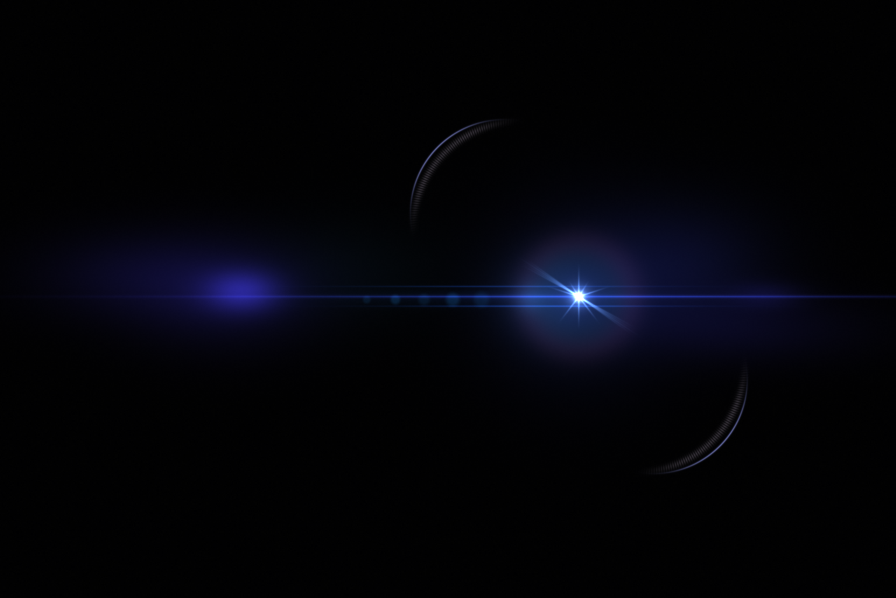
Reproduce this background procedurally as a WebGL 2 fragment shader.

```glsl
#version 300 es
precision highp float;

uniform vec2 u_resolution;
out vec4 outColor;

// Layout: canvas height is 1, width is ASPECT
const float ASPECT = 1.5;
const vec2 STAR = vec2(0.969, 0.504);
const vec2 ARC_OFFSET = vec2(-0.125, 0.139);
const float ARC_RADIUS = 0.157;
const float HATCH_COUNT = 230.0;
const float LINE_WIDTH = 0.0016;
const int RAY_COUNT = 8;
const float RAY_LENGTH = 0.06;
const int FAN_RAYS = 4;
const float FAN_ANGLE = 2.58;
const float FAN_SPREAD = 0.11;
const float FAN_LENGTH = 0.13;
const int GHOST_COUNT = 5;
const vec2 GHOST_START = vec2(0.614, 0.499);
const float GHOST_STEP = 0.048;
const float GRAIN = 0.005;

const vec3 BASE = vec3(0.004, 0.004, 0.006);
const vec3 VIOLET = vec3(0.11, 0.10, 0.40);
const vec3 INDIGO = vec3(0.04, 0.035, 0.15);
const vec3 NAVY = vec3(0.035, 0.045, 0.15);
const vec3 TEAL = vec3(0.01, 0.03, 0.045);
const vec3 HALO_BLUE = vec3(0.07, 0.13, 0.25);
const vec3 HALO_RED = vec3(0.05, 0.012, 0.03);
const vec3 HALO_GREEN = vec3(0.01, 0.035, 0.025);
const vec3 GHOST = vec3(0.02, 0.09, 0.15);
const vec3 STREAK = vec3(0.05, 0.15, 0.38);
const vec3 RAY = vec3(0.45, 0.65, 1.0);
const vec3 ARC_LINE = vec3(0.34, 0.36, 0.56);
const vec3 ARC_BAND = vec3(0.19, 0.175, 0.20);

float hash(vec2 p) {
  vec3 q = fract(p.xyx * 0.1031);
  q += dot(q, q.yzx + 33.33);
  return fract((q.x + q.y) * q.z);
}

float bell(float x) { return exp(-min(x * x, 40.0)); }

float glow(vec2 p, vec2 center, vec2 radii) { return bell(length((p - center) / radii)); }

// Tapered ray leaving the origin
float ray(vec2 q, float angle, float len, float width) {
  vec2 dir = vec2(cos(angle), sin(angle));
  float along = dot(q, dir);
  float across = dir.x * q.y - dir.y * q.x;
  float fade = clamp(1.0 - along / len, 0.0, 1.0);
  return bell(across / width) * fade * fade * smoothstep(-0.002, 0.004, along);
}

// Horizontal line, brightest at middle, fading over reach
float streak(vec2 p, float height, float middle, float reach, float width) {
  return bell((p.y - height) / width) * bell((p.x - middle) / reach);
}

// Pair of crescents placed symmetrically about the star
vec3 crescents(vec2 q, float pixel) {
  vec2 side = dot(q, ARC_OFFSET) < 0.0 ? -q : q;
  vec2 v = side - ARC_OFFSET;
  float radius = length(v);
  vec2 axis = normalize(vec2(-0.73, 0.68));
  float turn = atan(axis.x * v.y - axis.y * v.x, dot(v, axis) + 0.000001);
  float lit = 1.0 - smoothstep(0.35, 1.05, abs(turn));
  float inner = ARC_RADIUS - 0.015 * max(1.0 - turn * turn, 0.0);
  float hatch = 0.72 + 0.28 * sin(turn * HATCH_COUNT);
  float line = bell((radius - ARC_RADIUS) / max(LINE_WIDTH, 0.6 * pixel));
  float band = bell((radius - inner) / 0.0055);
  return lit * (ARC_LINE * line * bell(turn * 1.5) + ARC_BAND * band * hatch);
}

void main() {
  vec2 p = gl_FragCoord.xy / u_resolution * vec2(ASPECT, 1.0);
  float pixel = 1.0 / u_resolution.y;
  float thin = max(LINE_WIDTH, 0.6 * pixel);
  vec2 q = p - STAR;
  float dist = length(q);
  vec3 color = BASE;

  // Soft clouds of light along the axis
  color += VIOLET * glow(p, vec2(0.406, 0.513), vec2(0.062, 0.034));
  color += INDIGO * glow(p, vec2(0.375, 0.510), vec2(0.150, 0.085));
  color += INDIGO * 0.75 * glow(p, vec2(0.230, 0.540), vec2(0.170, 0.070));
  color += TEAL * 0.8 * glow(p, vec2(0.580, 0.545), vec2(0.160, 0.085));
  color += NAVY * 0.9 * glow(p, vec2(1.140, 0.555), vec2(0.150, 0.100));
  color += INDIGO * 0.6 * glow(p, vec2(1.250, 0.450), vec2(0.200, 0.055));
  color += VIOLET * 0.28 * glow(p, vec2(1.283, 0.506), vec2(0.060, 0.022));

  // Halo with tinted rims
  color += HALO_BLUE * glow(p, STAR - vec2(0.025, 0.002), vec2(0.090, 0.070));
  color += NAVY * 0.7 * glow(p, STAR, vec2(0.150, 0.145));
  color += HALO_RED * bell((dist - 0.090) / 0.025) + HALO_GREEN * bell((dist - 0.065) / 0.040);

  // Row of growing ghost discs and a soft one near the star
  for (int i = 0; i < GHOST_COUNT; i++) {
    float k = float(i);
    float d = length(p - GHOST_START - vec2(GHOST_STEP * k, 0.0)) / (0.008 + 0.002 * k);
    color += GHOST * (1.0 - smoothstep(0.4, 1.15, d)) * (0.6 + 0.4 * mod(k, 2.0));
  }
  color += GHOST * 0.8 * glow(p, vec2(0.886, 0.500), vec2(0.024));

  // Horizontal streaks
  color += STREAK * 0.60 * streak(p, 0.521, 0.850, 0.210, thin);
  color += STREAK * 0.85 * streak(p, 0.488, 0.900, 0.200, thin);
  color += STREAK * 0.75 * streak(p, STAR.y, 0.960, 0.420, thin);
  color += VIOLET * 0.45 * streak(p, STAR.y, 1.000, 0.650, 0.003);
  color += STREAK * 0.22 * streak(p, 0.502, 0.860, 0.250, 0.013);

  // Star rays, shorter on the upper diagonals
  for (int i = 0; i < RAY_COUNT; i++) {
    float angle = radians(45.0) * float(i);
    float bend = radians(18.0) * cos(angle) * (i > 4 ? -0.6 : 1.0);
    float len = RAY_LENGTH * (i == 1 || i == 3 ? 0.55 : 1.0);
    color += RAY * 0.8 * ray(q, angle + bend, len, thin);
  }
  // Two long opposite fans
  for (int i = 0; i < FAN_RAYS; i++) {
    float angle = FAN_ANGLE + FAN_SPREAD * (float(i) / float(FAN_RAYS - 1) - 0.5);
    float len = FAN_LENGTH * (0.7 + 0.4 * hash(vec2(float(i), 7.0)));
    color += RAY * 0.4 * (ray(q, angle, len, thin) + ray(-q, angle, len, thin));
  }
  // Star core
  color += RAY * 0.55 * bell(dist / 0.018) + 1.1 * bell(dist / 0.0075);

  color += crescents(q, pixel);
  color += GRAIN * (hash(floor(p * 512.0)) - 0.5);
  outColor = vec4(clamp(color, 0.0, 1.0), 1.0);
}
```
